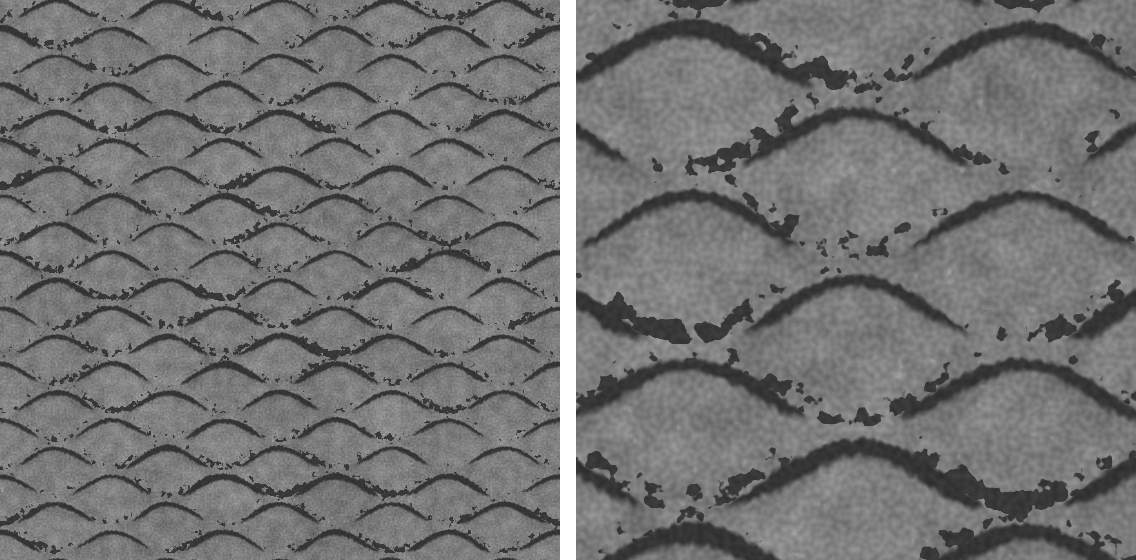
Left, the full canvas; right, a detail of the centre.
A three.js fragment shader for this pattern:

```glsl
// Weathered grey stone covered with overlapping fish-scale arcs, 5 across and
// 10 down in two staggered lattices. Each arc is a cosine ridge inked with a
// frayed tapering line; gritty worn spatter gathers above it in the valleys.

varying vec2 vUv;

const float TAU = 6.2831853;
const vec2 REPEATS = vec2(5.0, 10.0);
const float ARC_DROP = 0.4;          // peak to valley, in row heights
const float LINE_HALF_WIDTH = 0.0036;
const vec3 STONE = vec3(0.497);
const vec3 INK = vec3(0.205);

struct Arc {
  float across;   // -0.5 to 0.5 along the arc, 0 at its peak
  float height;   // signed distance above the curve, in canvas units
  float seed;     // random value of this arc
};

float hash(vec2 p) {
  vec3 q = fract(p.xyx * vec3(0.1031, 0.1030, 0.0973));
  q += dot(q, q.yzx + 33.33);
  return fract((q.x + q.y) * q.z);
}

float cornerSlope(vec2 cell, vec2 offset, vec2 period) {
  float angle = TAU * hash(mod(cell, period) + 7.0);
  return dot(vec2(cos(angle), sin(angle)), offset);
}

// Gradient noise that tiles over the canvas.
float gradientNoise(vec2 uv, vec2 cells) {
  vec2 p = uv * cells;
  vec2 i = floor(p);
  vec2 f = p - i;
  vec2 w = f * f * f * (f * (f * 6.0 - 15.0) + 10.0);
  vec2 e = vec2(1.0, 0.0);
  float low = mix(cornerSlope(i, f, cells),
                  cornerSlope(i + e.xy, f - e.xy, cells), w.x);
  float high = mix(cornerSlope(i + e.yx, f - e.yx, cells),
                   cornerSlope(i + e.xx, f - e.xx, cells), w.x);
  return mix(low, high, w.y);
}

float fbm(vec2 uv, float cells) {
  float sum = 0.0;
  float gain = 1.0;
  for (int i = 0; i < 3; i++) {
    sum += gain * gradientNoise(uv, vec2(cells));
    cells *= 2.0;
    gain *= 0.5;
  }
  return sum;
}

Arc nearestArc(vec2 uv, float shift) {
  vec2 grid = uv * REPEATS + shift;
  float across = fract(grid.x) - 0.5;
  float level = grid.y + ARC_DROP * (0.5 - 0.5 * cos(TAU * across));
  float row = floor(level + 0.5);
  float slope = 0.5 * ARC_DROP * TAU * sin(TAU * across) * REPEATS.x / REPEATS.y;
  float height = (level - row) / REPEATS.y / sqrt(1.0 + slope * slope);
  vec2 id = mod(vec2(floor(grid.x), row), REPEATS);
  return Arc(across, height, hash(id + shift * 74.0 + 3.0));
}

// Tapered line, crisp above and hairy below.
float inkLine(Arc arc, vec2 uv) {
  float reach = mix(0.35, 0.42, arc.seed);
  float taper = 1.0 - smoothstep(reach - 0.16, reach, abs(arc.across));
  float swell = 1.0 + 0.8 * gradientNoise(uv, vec2(24.0));
  float halfWidth = LINE_HALF_WIDTH * mix(0.65, 1.15, arc.seed) * swell * taper;
  float hairs = gradientNoise(uv, vec2(210.0, 70.0));
  float edge = arc.height + 0.0022 * hairs + 0.0012 * fbm(uv, 130.0);
  float softness = edge < 0.0 ? 0.0042 : 0.0022;
  float body = 1.0 - smoothstep(halfWidth - 0.0012, halfWidth + softness, abs(edge));
  return body * smoothstep(0.0, 0.3, taper);
}

// Broken grit above the curve, densest where neighbours meet.
float spatter(Arc arc, float grit, float wear) {
  float band = smoothstep(-0.002, 0.003, arc.height)
             * (1.0 - smoothstep(0.008, 0.023, arc.height));
  float valley = smoothstep(0.05, 0.4, abs(arc.across));
  float amount = clamp(wear + 0.35 * (arc.seed - 0.5), 0.0, 1.0);
  float coverage = band * mix(0.4, 1.0, valley) * amount;
  return smoothstep(-0.07, 0.07, grit + 1.1 * coverage - 0.75)
       * smoothstep(0.03, 0.15, coverage);
}

// Soft darkening just under the curve.
float underShade(Arc arc) {
  return smoothstep(-0.022, 0.0, arc.height)
       * (1.0 - smoothstep(0.0, 0.006, arc.height))
       * (1.0 - smoothstep(0.25, 0.48, abs(arc.across)));
}

vec3 stoneColour(vec2 uv, float grain) {
  float clouds = 0.06 * fbm(uv, 6.0) + 0.08 * fbm(uv, 42.0);
  float flecks = 0.07 * smoothstep(0.4, 0.75, fbm(uv + 0.37, 100.0));
  return STONE + clouds + flecks + 0.1 * grain;
}

void main() {
  float grain = gradientNoise(vUv + 0.013, vec2(251.0));
  float grit = fbm(vUv, 88.0);
  float wear = 0.56 + 0.95 * gradientNoise(vUv + 0.21, vec2(7.0));
  vec2 wobble = vec2(gradientNoise(vUv, vec2(14.0)), gradientNoise(vUv + 0.5, vec2(17.0)));
  vec2 uv = vUv + 0.003 * wobble;

  // Combine the two staggered lattices.
  float ink = 0.0;
  float shade = 0.0;
  for (int i = 0; i < 2; i++) {
    Arc arc = nearestArc(uv, 0.5 * float(i));
    ink = max(ink, max(inkLine(arc, vUv), 0.95 * spatter(arc, grit, wear)));
    shade = max(shade, underShade(arc));
  }

  vec3 stone = stoneColour(vUv, grain) - 0.045 * shade;
  gl_FragColor = vec4(mix(stone, INK + 0.05 * grain, ink), 1.0);
}
```
